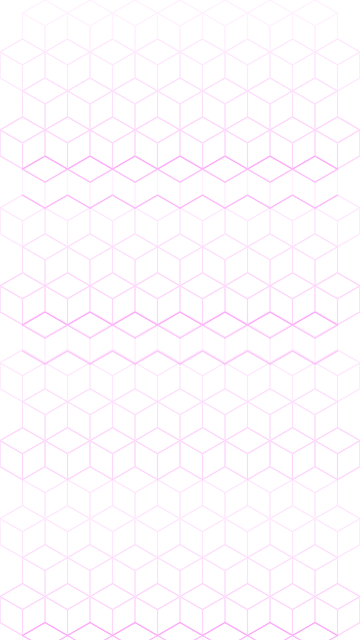
Give the GLSL for this pattern, as a Shadertoy shader.

```glsl
float segment(vec2 p, vec2 a, vec2 b) {
    vec2 ab = b - a;
    return length(p - a - ab * clamp(dot(p - a, ab) / dot(ab, ab), 0.0, 1.0));
}

// Filtered coverage of a stroke, valid even when it is thinner than a pixel
float stroke(float d, float halfWidth) {
    float blur = 8.0 / iResolution.x;
    return smoothstep(-blur, blur, d + halfWidth) - smoothstep(-blur, blur, d - halfWidth);
}

// Distance to one row of cubes: seven on even rows, eight on odd rows
float cubeRow(vec2 p, float row, bool uprights) {
    float inset = mod(row, 2.0) < 0.5 ? 1.0 : 0.5;
    p.x = abs(p.x - clamp(round(p.x - inset) + inset, inset, 8.0 - inset));
    p.y -= row * 0.8660;

    // Lid and lower rim
    float d = segment(p, vec2(0.0), vec2(0.5, 0.2887));
    d = min(d, segment(p, vec2(0.0, 0.5774), vec2(0.5, 0.2887)));
    d = min(d, segment(p, vec2(0.0, 1.1547), vec2(0.5, 0.8660)));

    if (uprights) {
        d = min(d, segment(p, vec2(0.0, 0.5774), vec2(0.0, 1.1547)));
        d = min(d, segment(p, vec2(0.5, 0.2887), vec2(0.5, 0.8660)));
    }
    return d;
}

void mainImage(out vec4 fragColor, in vec2 fragCoord) {
    // Eight cube widths across, y measured down from the top edge
    vec2 p = vec2(fragCoord.x, iResolution.y - fragCoord.y) * 8.0 / iResolution.x;
    float ink = 0.0;
    float accent = 0.0;

    for (int i = 0; i <= 16; i++) {
        float row = float(i);

        // Opacity climbs through each band of four rows; the last band starts darker
        float opacity = 0.27 + 0.17 * mod(row, 4.0);
        if (i >= 12 && i < 16) opacity = max(opacity, 0.46);
        float lift = i >= 8 ? 0.022 : 0.0;
        float d = cubeRow(p + vec2(0.0, lift), row, true);
        ink = max(ink, opacity * stroke(d, 0.0034));

        // Heavier closing row, overlapping the start of the next band
        if (i == 4 || i == 8 || i == 16) {
            float closing = cubeRow(p - vec2(0.0, i == 16 ? -0.022 : 0.008), row, false);
            accent = max(accent, 0.8 * stroke(closing, 0.0044));
        }
    }

    float coverage = 1.0 - (1.0 - ink) * (1.0 - accent);
    fragColor = vec4(mix(vec3(1.0), vec3(0.97, 0.1, 0.92), coverage), 1.0);
}
```
